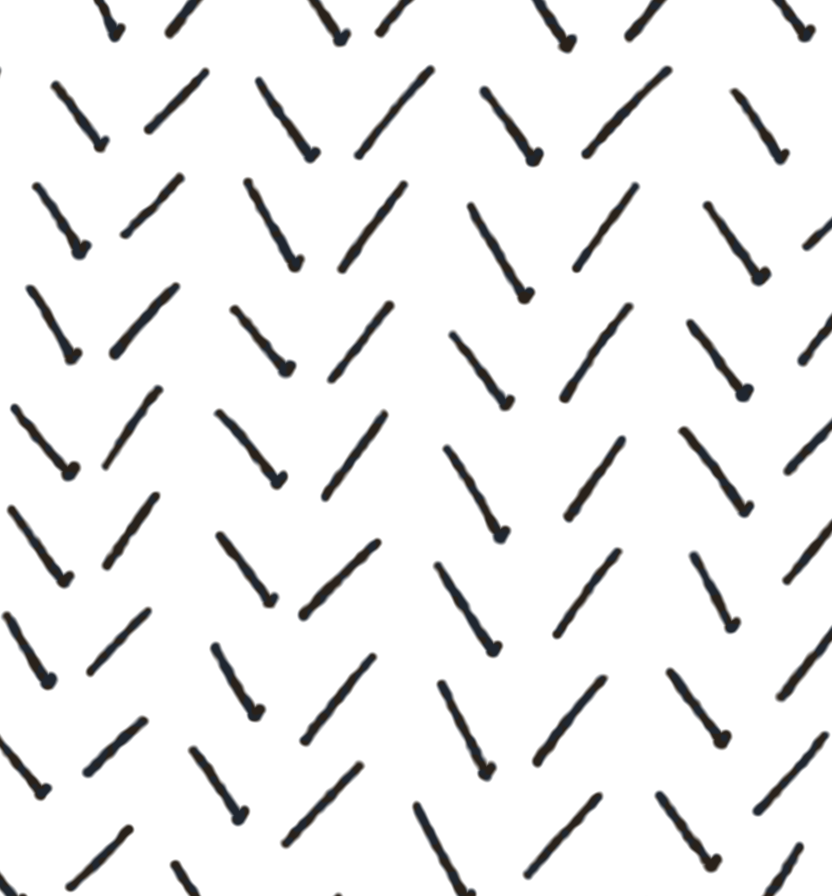
Write a WebGL 2 fragment shader that draws this pattern.

```glsl
#version 300 es
precision highp float;
// Hand-inked herringbone: drifting columns of brush ticks, alternately leaning left and right.

#define COLUMN_STEP 0.125
#define ROW_STEP 0.1276
#define COLUMN_WAVE 0.0117
#define ROW_WAVE 0.0078
#define LINE_RADIUS 0.0053
#define BLOB_RADIUS 0.0082
#define JITTER 0.013
#define TILT 0.24
#define SOFTNESS 0.0027

uniform vec2 u_resolution;
out vec4 fragColor;

const vec3 PAPER = vec3(1.0);
const vec3 BROWN_INK = vec3(0.16, 0.13, 0.10);
const vec3 BLUE_INK = vec3(0.12, 0.15, 0.19);
const float EIGHTH_TURN = 0.7853982;

float hash(vec2 p) {
  vec3 q = fract(p.xyx * vec3(0.1031, 0.1030, 0.0973));
  q += dot(q, q.yzx + 33.33);
  return fract((q.x + q.y) * q.z);
}

float noise(vec2 p) {
  vec2 i = floor(p), f = fract(p);
  f = f * f * (3.0 - 2.0 * f);
  return mix(mix(hash(i), hash(i + vec2(1, 0)), f.x),
             mix(hash(i + vec2(0, 1)), hash(i + vec2(1, 1)), f.x), f.y);
}

// Distance to a segment whose radius runs from ra to rb.
float taper(vec2 p, vec2 a, vec2 b, float ra, float rb) {
  vec2 ab = b - a;
  float h = clamp(dot(p - a, ab) / dot(ab, ab), 0.0, 1.0);
  return length(p - a - ab * h) - mix(ra, rb, h);
}

// Sideways drift of every column with height: steep at both ends.
float drift(float y) {
  float t = 2.0 * (y - 0.56);
  return -t * (0.0286 + 0.0313 * t * t);
}

// One tick around its centre; the tip is its lower end.
float tick(vec2 p, vec2 id, bool leansRight, float stretch) {
  vec2 seed = id + 20.0;
  float size = stretch * mix(0.86, 1.12, hash(seed + 3.7));
  float angle = TILT * (hash(seed + 7.1) - 0.5);
  vec2 tip = leansRight ? vec2(-0.035, 0.041) : vec2(0.027, 0.041);
  tip = mat2(cos(angle), sin(angle), -sin(angle), cos(angle)) * tip * size;
  float weight = hash(seed + 11.3);

  // A slight bow keeps the line hand-drawn.
  vec2 across = vec2(-tip.y, tip.x);
  float along = dot(p, tip) / dot(tip, tip);
  p += across * 0.07 * (hash(seed + 5.9) - 0.5) * (1.0 - along * along);

  float lower = LINE_RADIUS * (leansRight ? mix(0.85, 1.2, weight) : 1.12);
  float d = taper(p, -tip, tip, LINE_RADIUS * 0.92, lower);
  if (!leansRight) {
    // Ink pooled in a small hook at the foot.
    float blob = BLOB_RADIUS * mix(0.86, 1.08, weight);
    d = min(d, taper(p, tip, tip + vec2(0.006, -0.006), blob, blob * 0.72));
  }
  return d;
}

float herringbone(vec2 p) {
  float d = 1.0;
  for (int i = -1; i <= 8; i++) {
    float column = float(i);
    bool leansRight = (i & 1) != 0;
    float wave = cos(EIGHTH_TURN * (column - 4.5));
    float pitch = ROW_STEP + ROW_WAVE * wave;
    float top = leansRight ? -0.010 : 0.007;
    float x = 0.035 + COLUMN_STEP * column - (leansRight ? 0.008 : 0.0)
            - COLUMN_WAVE * cos(EIGHTH_TURN * (column - 2.5));
    float nearest = round((p.y - top) / pitch);
    for (int k = -1; k <= 1; k++) {
      vec2 id = vec2(column, nearest + float(k));
      vec2 shift = JITTER * (vec2(hash(id + 31.0), hash(id + 47.0)) - 0.5);
      float y = top + pitch * id.y;
      vec2 center = vec2(x + drift(y), y) + shift;
      d = min(d, tick(p - center, id, leansRight, 1.0 + 0.1 * wave));
    }
  }
  return d;
}

void main() {
  // Height is one unit, measured downward from the top edge.
  vec2 p = gl_FragCoord.xy / u_resolution.y;
  p.y = 1.0 - p.y;

  // Rough ink edge, then a soft transition to paper.
  float d = herringbone(p) + 0.0026 * (noise(p * 110.0) - 0.5);
  float soft = max(SOFTNESS, 0.75 / u_resolution.y);
  float ink = 1.0 - smoothstep(-soft, soft, d);

  vec3 inkColor = mix(BROWN_INK, BLUE_INK, smoothstep(0.35, 0.7, noise(p * 130.0 + 9.0)));
  fragColor = vec4(mix(PAPER, inkColor, ink), 1.0);
}
```
